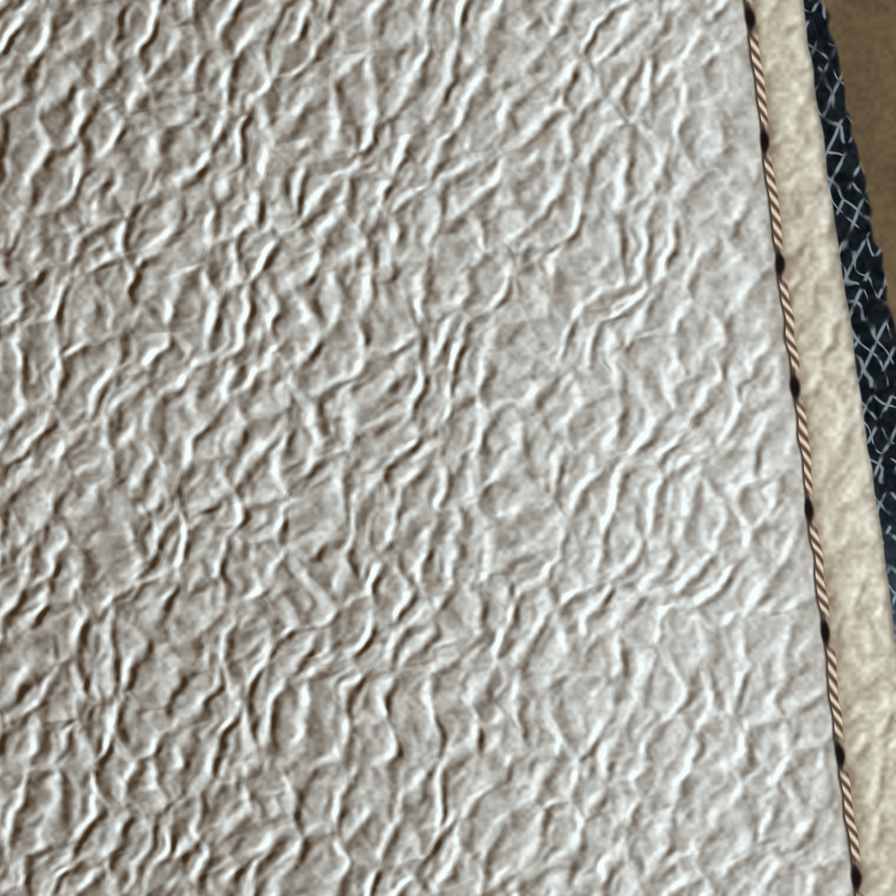
Give the GLSL for this texture, as a Shadertoy shader.

```glsl
// Pale pebbled leather with a slanting stitched seam, a smooth hem and a dark braid.
// The pebbles are stretched, warped Voronoi cells, lit by the height difference
// along the light direction; seam, hem and braid are bands measured from sloping lines.

#define CELL_SIZE vec2(0.041, 0.066)
#define CELL_AXIS vec2(0.40, 0.917)
#define LIGHT_DIR vec2(0.95, -0.30)
#define LIGHT_STEP 0.0032
#define RELIEF 0.85
#define GRAIN 0.42
#define STITCH_LENGTH 0.137
#define LEATHER_DARK vec3(0.42, 0.38, 0.33)
#define LEATHER_LIGHT vec3(0.87, 0.89, 0.88)
#define HOLE_COLOR vec3(0.10, 0.08, 0.07)
#define BRAID_COLOR vec3(0.08, 0.10, 0.12)
#define TABLE_COLOR vec3(0.40, 0.34, 0.25)

vec2 hash22(vec2 p) {
    vec3 q = fract(p.xyx * vec3(0.1031, 0.1030, 0.0973));
    q += dot(q, q.yzx + 33.33);
    return fract((q.xx + q.yz) * q.zy);
}

float noise(vec2 p) {
    vec2 i = floor(p), f = fract(p);
    f = f * f * (3.0 - 2.0 * f);
    float low = mix(hash22(i).x, hash22(i + vec2(1, 0)).x, f.x);
    float high = mix(hash22(i + vec2(0, 1)).x, hash22(i + vec2(1, 1)).x, f.x);
    return mix(low, high, f.y);
}

// Gap between the two nearest cell centres: zero in the creases
float creaseGap(vec2 p) {
    vec2 cell = floor(p);
    float nearest = 9.0, second = 9.0;
    for (int y = -1; y <= 1; y++)
    for (int x = -1; x <= 1; x++) {
        vec2 id = cell + vec2(x, y);
        float d = length(id + 0.1 + 0.8 * hash22(id + 50.0) - p);
        second = min(second, max(nearest, d));
        nearest = min(nearest, d);
    }
    return second - nearest;
}

float leatherHeight(vec2 p) {
    vec2 warp = vec2(noise(p * 13.0 + 7.0), noise(p * 13.0 + 31.0)) - 0.5;
    vec2 ripple = vec2(noise(p * 55.0 + 3.0), noise(p * 55.0 + 61.0)) - 0.5;
    p += 0.030 * warp + 0.010 * ripple;
    vec2 across = vec2(CELL_AXIS.y, -CELL_AXIS.x);
    vec2 q = vec2(dot(p, across), dot(p, CELL_AXIS)) / CELL_SIZE;
    float pebbles = smoothstep(-0.05, 0.55, creaseGap(q + 20.0));
    float wrinkles = smoothstep(0.0, 0.6, creaseGap(q * 1.9 + 70.0));
    return pebbles + 0.32 * wrinkles + 0.35 * noise(p * 75.0);
}

// Fine mottling shared by all materials, centred on zero
float grain(vec2 p) {
    return 0.6 * noise(p * 190.0 + 11.0) + 0.4 * noise(p * 95.0 + 47.0) - 0.5;
}

vec3 leather(vec2 p, float seamDist) {
    vec2 offset = LIGHT_DIR * LIGHT_STEP;
    float slope = leatherHeight(p - offset) - leatherHeight(p + offset);
    float depth = mix(1.15, 0.8, smoothstep(0.2, 0.85, p.x));
    depth *= mix(1.0, 0.45, smoothstep(-0.05, 0.0, seamDist));
    float glow = 0.42 + 0.34 * smoothstep(0.05, 0.85, p.x);
    glow += 0.12 * (noise(p * 4.0 + 5.0) - 0.5);
    float tone = glow + RELIEF * depth * slope + GRAIN * grain(p);
    return mix(LEATHER_DARK, LEATHER_LIGHT, clamp(tone, -0.4, 1.2));
}

// Twisted thread lying in a groove, sinking into a hole between stitches
vec3 addSeam(vec3 color, vec2 p, float d, float px) {
    float along = (1.0 - p.y) / STITCH_LENGTH + 0.85;
    float phase = abs(fract(along) - 0.5);
    d += 0.004 * (noise(p * 45.0) - 0.5);
    color *= 1.0 - 0.30 * exp(-abs(d - 0.006) / 0.009) * vec3(0.8, 1.0, 1.2);
    float groove = 1.0 - smoothstep(0.001, 0.005, abs(d + 0.001));
    color = mix(color, HOLE_COLOR * 2.0, 0.85 * groove);
    float twist = 0.5 + 0.5 * cos(6.2832 * (p.y / 0.017 + d / 0.012));
    vec3 thread = mix(vec3(0.36, 0.27, 0.20), vec3(0.90, 0.85, 0.77), twist);
    float body = 1.0 - smoothstep(0.0045 - px, 0.0045 + px, abs(d - 0.003));
    color = mix(color, thread, body * (1.0 - smoothstep(0.30, 0.42, phase)));
    float hole = length(vec2(d, (0.5 - phase) * STITCH_LENGTH * 0.45));
    return mix(color, HOLE_COLOR, 1.0 - smoothstep(0.003, 0.008, hole));
}

// Dark edging with criss-cross strands and pale blue flecks
vec3 braid(vec2 p, float d) {
    vec2 q = vec2(d / 0.022, p.y / 0.036) + 0.5 * noise(p * 50.0);
    vec2 strands = abs(fract(vec2(q.x + q.y, q.x - q.y)) - 0.5);
    float strand = smoothstep(0.32, 0.48, max(strands.x, strands.y));
    float fleck = strand * smoothstep(0.25, 0.75, noise(p * 110.0));
    vec3 base = mix(vec3(0.28, 0.34, 0.40), BRAID_COLOR, smoothstep(0.2, 0.5, p.y));
    return mix(base, vec3(0.60, 0.66, 0.68), 0.8 * fleck) + 0.12 * grain(p);
}

void mainImage(out vec4 fragColor, in vec2 fragCoord) {
    vec2 p = fragCoord / iResolution.xy;
    float px = 1.0 / iResolution.y;
    float down = 1.0 - p.y;
    float seamDist = p.x - (0.833 + 0.124 * down);
    float hemDist = p.x - (0.896 + 0.147 * down) + 0.003 * (noise(p * 40.0) - 0.5);
    float braidDist = p.x - (0.920 + 0.215 * down) + 0.008 * (noise(p * 60.0) - 0.5);

    vec3 color = leather(p, seamDist);
    vec3 hem = color * vec3(1.04, 1.01, 0.95);
    color = mix(color, hem, smoothstep(0.0, 0.01, seamDist));
    color = addSeam(color, p, seamDist, px);
    color *= 1.0 - 0.25 * smoothstep(-0.008, 0.0, hemDist);

    vec3 table = TABLE_COLOR * (1.0 + 0.25 * grain(p) + 0.2 * (noise(p * 20.0) - 0.5));
    vec3 outside = mix(braid(p, hemDist), table, smoothstep(-0.003, 0.003, braidDist));
    color = mix(color, outside, smoothstep(-1.5 * px, 1.5 * px, hemDist));
    fragColor = vec4(clamp(color, 0.0, 1.0), 1.0);
}
```
